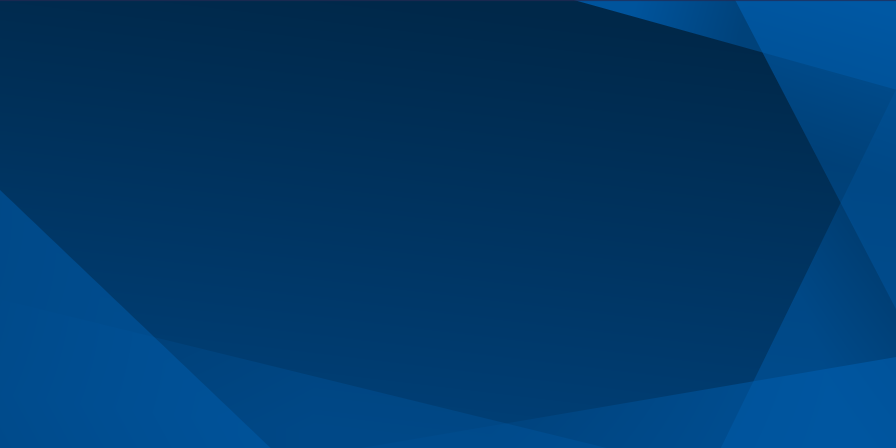
This background is drawn by a Shadertoy shader. Its source:

```glsl
const vec3 DEEP_NAVY = vec3(0.0, 0.155, 0.285);
const vec3 SOFT_NAVY = vec3(0.0, 0.250, 0.470);
const vec3 PANE_BLUE = vec3(0.0, 0.360, 0.670);
const vec3 RIM_VIOLET = vec3(0.14, 0.16, 0.32);

// Signed distance to the line a-b, positive on its left side
float sideOf(vec2 p, vec2 a, vec2 b) {
    vec2 d = normalize(b - a);
    return d.x * (p.y - a.y) - d.y * (p.x - a.x);
}

float coverage(float dist, float pixel) {
    return clamp(dist / pixel + 0.5, 0.0, 1.0);
}

// Position along the segment a-b, from 0 to 1
float along(vec2 p, vec2 a, vec2 b) {
    vec2 d = b - a;
    return clamp(dot(p - a, d) / dot(d, d), 0.0, 1.0);
}

// Lays a translucent half-plane over the colour beneath it
vec3 addPane(vec3 base, vec2 p, vec2 a, vec2 b, float opacity, float pixel) {
    return mix(base, PANE_BLUE, opacity * coverage(sideOf(p, a, b), pixel));
}

void mainImage(out vec4 fragColor, in vec2 fragCoord) {
    vec2 p = fragCoord / iResolution.xy * vec2(2.0, 1.0);
    float pixel = 1.0 / iResolution.y;

    // Slightly tilted backdrop
    float depth = clamp(1.0 - p.y - 0.12 * (p.x - 1.0), 0.0, 1.0);
    vec3 color = mix(DEEP_NAVY, SOFT_NAVY, depth);

    // Top right panes
    float topFade = mix(0.85, 0.50, along(p, vec2(1.42, 1.0), vec2(1.66, 0.93)));
    color = addPane(color, p, vec2(1.281, 1.0), vec2(2.0, 0.80), topFade, pixel);

    float rightFade = mix(0.40, 0.85, along(p, vec2(1.8, 0.65), vec2(1.9, 1.0)));

    // Lower right panes
    float sideFade = mix(0.48, 0.27, along(p, vec2(1.80, 0.30), vec2(1.97, 0.36)));
    color = addPane(color, p, vec2(2.0, 0.80), vec2(1.609, 0.0), sideFade, pixel);
    color = addPane(color, p, vec2(1.641, 1.0), vec2(2.0, 0.31), rightFade, pixel);

    float floorFade = mix(0.15, 0.65, along(p, vec2(1.1, 0.0), vec2(1.85, 0.1)));
    color = addPane(color, p, vec2(2.0, 0.203), vec2(0.807, 0.0), floorFade, pixel);

    // Lower left panes
    float cornerFade = mix(0.35, 0.52, along(p, vec2(0.0), vec2(0.28)));
    color = addPane(color, p, vec2(0.604, 0.0), vec2(0.0, 0.576), cornerFade, pixel);

    float wedgeFade = mix(0.03, 0.30, along(p, vec2(0.0), vec2(0.7, 0.0)));
    color = addPane(color, p, vec2(1.354, 0.0), vec2(0.346, 0.247), wedgeFade, pixel);

    // Thin rim along the top
    color = mix(color, RIM_VIOLET, 0.7 * coverage(p.y - 0.9975, pixel));

    fragColor = vec4(color, 1.0);
}
```
